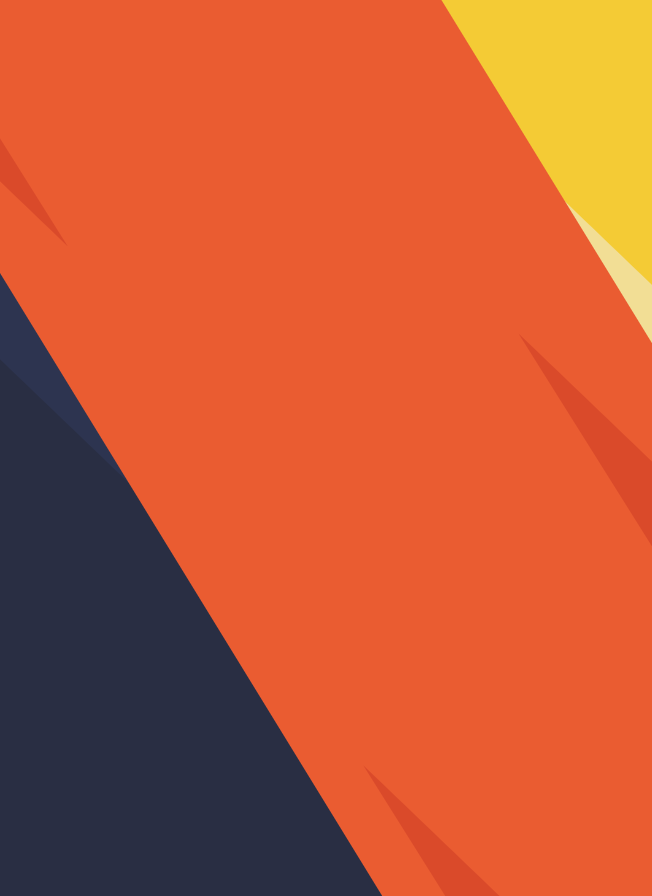
Write a WebGL 2 fragment shader that draws this background.

```glsl
#version 300 es
precision highp float;
// Flat diagonal composition: a broad orange band between a navy corner and
// a yellow corner, with slim folded wedges. Every edge is a falling line of
// one of a few slopes, antialiased by its distance in pixels.

#define BAND_SLOPE 1.186
#define WEDGE_SLOPE 1.16
#define FOLD_SLOPE 0.698
#define ORANGE vec3(0.918, 0.361, 0.192)
#define RUST vec3(0.855, 0.290, 0.165)
#define NAVY vec3(0.161, 0.180, 0.263)
#define INDIGO vec3(0.176, 0.204, 0.314)
#define YELLOW vec3(0.957, 0.796, 0.208)
#define CREAM vec3(0.949, 0.871, 0.584)

uniform vec2 u_resolution;
out vec4 fragColor;

// Coverage of the area above a falling line through an anchor point.
float above(vec2 uv, vec2 anchor, float slope) {
    vec2 offset = uv - anchor;
    float height = offset.y + slope * offset.x;
    float pixel = length(vec2(slope, 1.0) / u_resolution);
    return clamp(height / pixel + 0.5, 0.0, 1.0);
}

// Sliver between a steep and a shallow line; side +1 opens right, -1 left.
float wedge(vec2 uv, vec2 apex, float side) {
    float steep = above(uv, apex, WEDGE_SLOPE);
    float shallow = above(uv, apex, FOLD_SLOPE);
    return max(side * (steep - shallow), 0.0);
}

void main() {
    vec2 uv = gl_FragCoord.xy / u_resolution;

    // Wedges folded into the orange band
    float folds = wedge(uv, vec2(0.795, 0.628), 1.0);
    folds = max(folds, wedge(uv, vec2(0.557, 0.146), 1.0));
    folds = max(folds, wedge(uv, vec2(0.104, 0.725), -1.0));
    vec3 color = mix(ORANGE, RUST, folds);

    // Navy corner with a lighter strip along its upper edge
    vec3 lowerCorner = mix(NAVY, INDIGO, above(uv, vec2(0.0, 0.599), FOLD_SLOPE));
    color = mix(lowerCorner, color, above(uv, vec2(0.0, 0.6953), BAND_SLOPE));

    // Yellow corner with a pale strip along its lower edge
    vec3 upperCorner = mix(CREAM, YELLOW, above(uv, vec2(1.0, 0.682), FOLD_SLOPE));
    color = mix(color, upperCorner, above(uv, vec2(1.0, 0.617), BAND_SLOPE));

    fragColor = vec4(color, 1.0);
}
```
